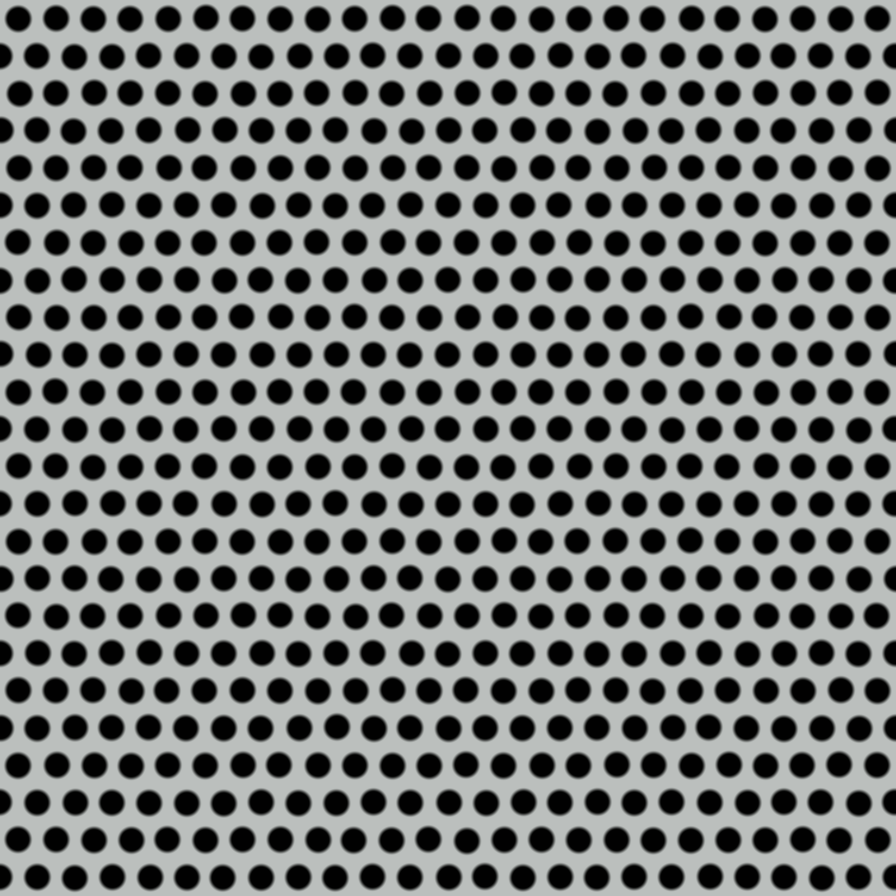
This pattern is drawn by a WebGL 2 fragment shader. Its source:

```glsl
#version 300 es
precision highp float;

uniform vec2 u_resolution;
out vec4 outColor;

const float REPEATS = 24.0;
const float DRIFT_PERIOD = 12.0;
const float HOLE_RADIUS = 0.3375;
const float EDGE_WIDTH = 0.135;
const vec3 PLATE_COLOR = vec3(0.733, 0.750, 0.741);
const vec3 HOLE_COLOR = vec3(0.003, 0.005, 0.003);

// Two random values in 0..1
vec2 hash2(vec2 p, float seed) {
    vec3 q = fract(vec3(p.xyx + seed) * vec3(0.1031, 0.1030, 0.0973));
    q += dot(q, q.yzx + 33.33);
    return fract((q.xx + q.yz) * q.zy);
}

// Contribution of one lattice corner
float cornerSlope(vec2 corner, vec2 delta, float period, float seed) {
    float angle = 6.28319 * hash2(mod(corner, period), seed).x;
    return dot(vec2(cos(angle), sin(angle)), delta);
}

// Gradient noise that wraps after a whole period
float gradientNoise(vec2 p, float period, float seed) {
    vec2 i = floor(p);
    vec2 f = fract(p);
    vec2 w = f * f * f * (f * (f * 6.0 - 15.0) + 10.0);
    vec2 e = vec2(1.0, 0.0);
    float a = cornerSlope(i, f, period, seed);
    float b = cornerSlope(i + e.xy, f - e.xy, period, seed);
    float c = cornerSlope(i + e.yx, f - e.yx, period, seed);
    float d = cornerSlope(i + e.xx, f - e.xx, period, seed);
    return mix(mix(a, b, w.x), mix(c, d, w.x), w.y);
}

// Small displacement of a hole: smooth drift plus individual jitter
vec2 holeOffset(vec2 cell, float repeats) {
    vec2 p = (cell + 0.5) * DRIFT_PERIOD / repeats;
    vec2 drift = vec2(gradientNoise(p, DRIFT_PERIOD, 3.0),
                      gradientNoise(p, DRIFT_PERIOD, 17.0));
    vec2 jitter = hash2(cell, 41.0) - 0.5;
    return drift * vec2(0.045, 0.03) + jitter * vec2(0.045, 0.035);
}

// Coverage of the plate around staggered round holes
float plateMask(vec2 uv, float repeats, float pixel) {
    vec2 p = uv * repeats;
    p.x += 0.5 * (1.0 - mod(floor(p.y), 2.0));
    vec2 cell = mod(floor(p), repeats);
    float dist = length(fract(p) - 0.5 - holeOffset(cell, repeats));
    float halfEdge = 0.5 * max(EDGE_WIDTH, pixel);
    return smoothstep(HOLE_RADIUS - halfEdge, HOLE_RADIUS + halfEdge, dist);
}

void main() {
    vec2 uv = gl_FragCoord.xy / u_resolution;
    float pixel = REPEATS / min(u_resolution.x, u_resolution.y);

    // Soft dark holes in a flat plate
    float plate = plateMask(uv, REPEATS, pixel);
    outColor = vec4(mix(HOLE_COLOR, PLATE_COLOR, plate), 1.0);
}
```
